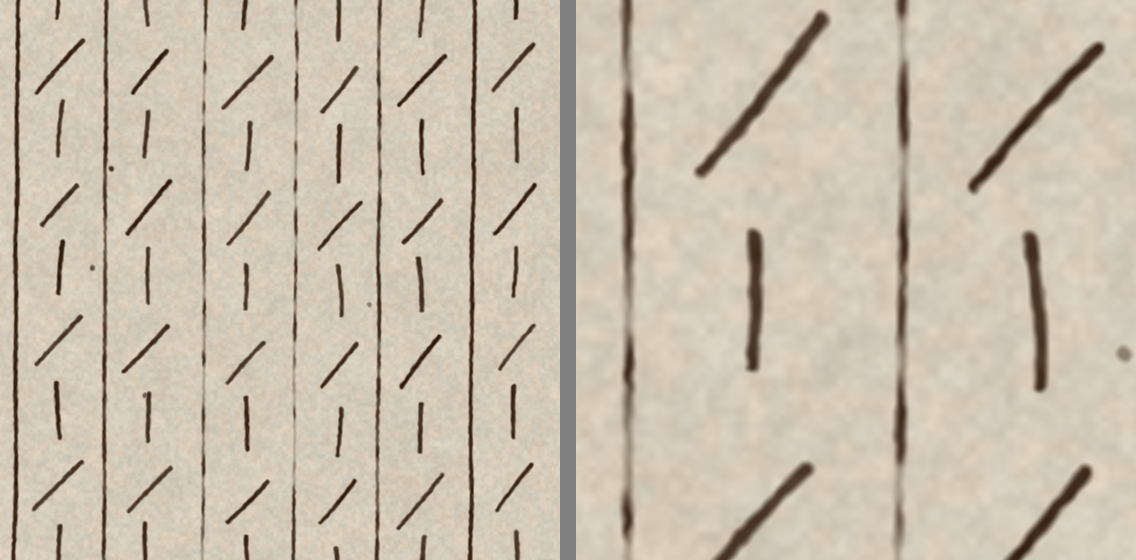
Left: the whole. Right: its middle third, enlarged.
Reproduce this pattern procedurally as a three.js fragment shader.

```glsl
// Aged paper with inked vertical rules and columns of alternating slashes and dashes.
varying vec2 vUv;

const float PI = 3.14159265;
const vec3 PAPER = vec3(0.835, 0.795, 0.725);
const vec3 INK = vec3(0.15, 0.065, 0.005);

const float LAST_RULE = 5.0;         // six rules, numbered from 0
const float FIRST_RULE_X = 0.0305;
const float COLUMN_PITCH = 0.163;
const float ROW_PITCH = 0.2487;
const float SLASH_TOP = 0.8646;      // height of the first row of slashes
const float DASH_DROP = 0.117;       // from a slash down to its dash
const float STROKE_INSET = 0.0765;   // from a rule to the stroke centres
const vec2 SLASH_HALF = vec2(0.035, 0.040);
const vec2 DASH_HALF = vec2(0.0, 0.044);
const float STROKE_RADIUS = 0.0037;
const float SOFTNESS = 0.0027;
const int SPECKS = 4;

float hash(vec2 p) {
  vec3 q = fract(vec3(p.xyx) * 0.1031);
  q += dot(q, q.yzx + 33.33);
  return fract((q.x + q.y) * q.z);
}

// Random value from -1 to 1
float vary(vec2 id, float seed) {
  return 2.0 * hash(id + vec2(seed, seed * 1.7) + 20.0) - 1.0;
}

float noise(vec2 p) {
  vec2 i = floor(p), f = fract(p);
  f = f * f * (3.0 - 2.0 * f);
  return mix(mix(hash(i), hash(i + vec2(1.0, 0.0)), f.x),
             mix(hash(i + vec2(0.0, 1.0)), hash(i + 1.0), f.x), f.y);
}

float coverage(float dist, float radius) {
  return 1.0 - smoothstep(radius - SOFTNESS, radius + SOFTNESS, dist);
}

// Uneven hand spacing of the rules
float ruleX(float column) {
  float turn = 2.0 * PI * column / 5.0;
  return FIRST_RULE_X + COLUMN_PITCH * column
       - 0.0070 * cos(turn) + 0.0052 * cos(2.0 * turn);
}

// Outer rules are firm, inner ones thin and broken
float ruleInk(vec2 p) {
  float column = floor((p.x - FIRST_RULE_X) / COLUMN_PITCH + 0.5);
  column = clamp(column, 0.0, LAST_RULE);
  float firmness = abs(column - 2.6) / 2.6;
  float wobble = 0.004 * (noise(vec2(p.y * 9.0, column * 7.0)) - 0.5);
  float slant = 0.005 * (p.y - 0.5);
  float dist = abs(p.x - ruleX(column) - wobble - slant);
  float flow = 0.65 * noise(vec2(p.y * 42.0, column * 5.0 + 3.0))
             + 0.35 * noise(vec2(p.y * 12.0, column * 5.0 + 60.0));
  float broken = mix(0.22, 0.88, smoothstep(0.25, 0.65, flow));
  float density = mix(broken, 0.97, smoothstep(0.1, 1.0, firmness));
  float radius = mix(0.0024, 0.0036, firmness) + 0.0012 * (flow - 0.5);
  return density * coverage(dist, radius);
}

// One slightly bowed pen stroke through the origin
float strokeInk(vec2 p, vec2 halfSpan, vec2 id) {
  float angle = 0.09 * vary(id, 1.0);
  float c = cos(angle), s = sin(angle);
  vec2 span = mat2(c, s, -s, c) * halfSpan * (1.0 + 0.17 * vary(id, 2.0));
  float along = dot(p, span) / dot(span, span);
  vec2 normal = normalize(vec2(-span.y, span.x));
  p -= normal * 0.002 * vary(id, 3.0) * (1.0 - along * along);
  float dist = length(p - span * clamp(along, -1.0, 1.0));
  float radius = STROKE_RADIUS + 0.0004 * vary(id, 4.0)
               + 0.0003 * clamp(along, -1.0, 1.0);
  return (0.92 + 0.08 * vary(id, 5.0)) * coverage(dist, radius);
}

// Strokes of one kind, repeated down every column
float strokeRows(vec2 p, float top, vec2 halfSpan, float seed) {
  float column = floor((p.x - FIRST_RULE_X) / COLUMN_PITCH);
  float sag = 0.02 * cos((column - 3.0) * PI / 3.0);
  float row = floor((top - sag - p.y) / ROW_PITCH + 0.5);
  vec2 id = vec2(column, row) + seed;
  vec2 center = vec2(ruleX(column) + STROKE_INSET, top - sag - row * ROW_PITCH);
  center += vec2(0.004, 0.006) * vec2(vary(id, 6.0), vary(id, 7.0));
  return strokeInk(p - center, halfSpan, id);
}

float speckInk(vec2 p) {
  float ink = 0.0;
  for (int i = 0; i < SPECKS; i++) {
    vec2 id = vec2(float(i) * 3.0, 91.0);
    vec2 center = vec2(0.5) + 0.42 * vec2(vary(id, 8.0), vary(id, 9.0));
    float strength = 0.7 + 0.25 * vary(id, 10.0);
    ink = max(ink, strength * coverage(length(p - center), 0.0045));
  }
  return ink;
}

vec3 paperColor(vec2 p) {
  float grain = noise(p * 130.0) + 0.6 * noise(p * 230.0 + 17.0) - 0.8;
  float blotch = noise(p * 24.0 + 40.0) - 0.5;
  float tint = noise(p * 75.0 + 70.0) - 0.5;
  return PAPER + 0.055 * grain + 0.03 * blotch + tint * vec3(0.035, 0.0, -0.02);
}

void main() {
  vec2 rough = vec2(noise(vUv * 140.0), noise(vUv * 140.0 + 50.0)) - 0.5;
  vec2 p = vUv + 0.0018 * rough;
  float ink = max(ruleInk(p), speckInk(p));
  ink = max(ink, strokeRows(p, SLASH_TOP, SLASH_HALF, 0.0));
  ink = max(ink, strokeRows(p, SLASH_TOP - DASH_DROP, DASH_HALF, 37.0));
  ink *= 0.88 + 0.12 * noise(vUv * 95.0 + 9.0);
  gl_FragColor = vec4(mix(paperColor(vUv), INK, ink), 1.0);
}
```
